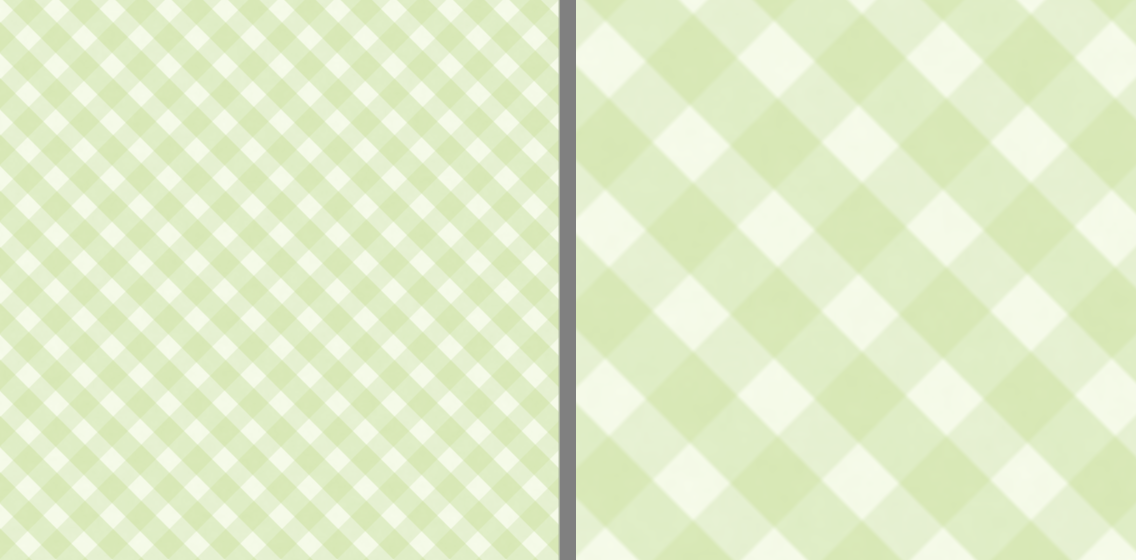
Left, the full canvas; right, a detail of the centre.
Reproduce this pattern procedurally as a Shadertoy shader.

```glsl
const float PERIOD = 0.1005;                  // diagonal check repeat
const vec2 WHITE_CENTER = vec2(0.5026, 0.983);
const vec2 BAND_WIDTH = vec2(0.56, 0.52);     // falling, rising bands
const vec3 WHITE = vec3(0.96, 0.98, 0.91);
const vec3 PALE = vec3(0.90, 0.942, 0.82);
const vec3 LEAF = vec3(0.875, 0.93, 0.775);
const vec3 DEEP = vec3(0.848, 0.91, 0.715);
const vec3 EDGE_GREY = vec3(0.66, 0.69, 0.62);

float hash(vec2 p) {
    vec3 q = fract(vec3(p.xyx) * 0.1031);
    q += dot(q, q.yzx + 33.33);
    return fract((q.x + q.y) * q.z);
}

float valueNoise(vec2 p) {
    vec2 cell = floor(p);
    vec2 f = fract(p);
    f = f * f * (3.0 - 2.0 * f);
    float low = mix(hash(cell), hash(cell + vec2(1.0, 0.0)), f.x);
    float high = mix(hash(cell + vec2(0.0, 1.0)), hash(cell + 1.0), f.x);
    return mix(low, high, f.y);
}

// Coverage of a band centred halfway between integers
float band(float t, float width, float blur) {
    float d = abs(fract(t) - 0.5) - 0.5 * width;
    return 1.0 - smoothstep(-blur, blur, d);
}

vec3 gingham(vec2 weave, vec2 width, float blur) {
    float falling = band(weave.x, width.x, blur);
    float rising = band(weave.y, width.y, blur);
    return mix(mix(WHITE, PALE, rising), mix(LEAF, DEEP, rising), falling);
}

void mainImage(out vec4 fragColor, in vec2 fragCoord) {
    vec2 uv = fragCoord / iResolution.xy;
    float pixel = 1.0 / iResolution.y;

    // Diagonal check, white squares at integer weave coordinates
    vec2 p = (uv - WHITE_CENTER) / PERIOD;
    vec2 weave = vec2(p.x + p.y, p.x - p.y);
    float blur = max(0.025, pixel / PERIOD);
    vec3 color = gingham(weave, BAND_WIDTH, blur);

    // Faint mottling of the print
    float mottle = 0.6 * valueNoise(uv * 90.0) + 0.4 * valueNoise(uv * 240.0);
    color += (mottle - 0.5) * vec3(0.012, 0.009, 0.018);

    // Thin grey trim along the right side
    float trim = smoothstep(0.9975 - pixel, 0.9985 + 0.5 * pixel, uv.x);
    color = mix(color, EDGE_GREY, trim);

    fragColor = vec4(color, 1.0);
}
```
